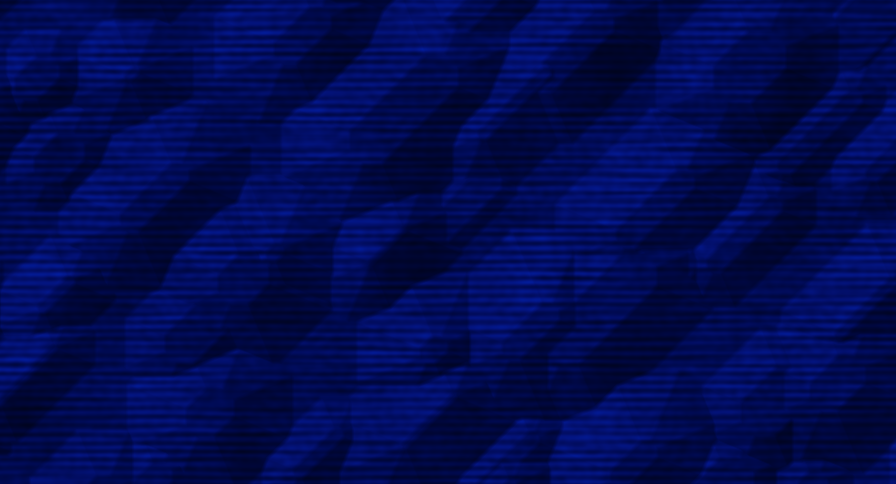
This background is drawn by a WebGL 1 fragment shader. Its source:

```glsl
precision highp float;
// Dark blue faceted relief under fine horizontal scanlines.
// Stretched octagonal pyramids are merged above a flat floor, lit from
// the upper left by their slope, then tinted with a blue ramp.

uniform vec2 u_resolution;

#define CELLS 4.3          // pyramids per canvas height
#define STRETCH 0.42       // longest half ridge, in cells
#define HEIGHT_RANGE 0.56  // spread of the peak heights, in cells
#define PLATEAU 0.24       // widest flat top, in cells
#define FLOOR_LEVEL -0.26  // height of the flat valleys, in cells
#define EDGE_SOFTNESS 0.020
#define BASE_BLUE 0.315
#define RELIEF 0.102
#define MOTTLE 0.09
#define SCANLINES 56.0     // lines per canvas height
#define SCAN_DEPTH 0.19
#define GRAIN 0.34

const vec2 RIDGE_DIR = vec2(0.7071, 0.7071);
const vec2 LIGHT_DIR = vec2(-0.7071, 0.7071);

vec2 hash2(vec2 p) {
  vec3 q = fract(p.xyx * vec3(0.1031, 0.1030, 0.0973));
  q += dot(q, q.yzx + 33.33);
  return fract((q.xx + q.yz) * q.zy);
}

float gradientDot(vec2 corner, vec2 p) {
  return dot(hash2(corner + 71.0) * 2.0 - 1.0, p - corner);
}

float gradientNoise(vec2 p) {
  vec2 i = floor(p);
  vec2 f = p - i;
  vec2 u = f * f * f * (f * (f * 6.0 - 15.0) + 10.0);
  float low = mix(gradientDot(i, p), gradientDot(i + vec2(1.0, 0.0), p), u.x);
  float high = mix(gradientDot(i + vec2(0.0, 1.0), p),
                   gradientDot(i + vec2(1.0, 1.0), p), u.x);
  return mix(low, high, u.y);
}

float octagonDistance(vec2 p) {
  p = abs(p);
  return max(max(p.x, p.y), (p.x + p.y) * 0.7071);
}

// Highest of the floor and the scattered, diagonally stretched pyramids
float reliefHeight(vec2 p) {
  vec2 cell = floor(p);
  float height = FLOOR_LEVEL;
  for (int y = -2; y <= 2; y++) {
    for (int x = -2; x <= 2; x++) {
      vec2 id = cell + vec2(float(x), float(y));
      vec2 shape = hash2(id + 19.0);
      vec2 d = p - id - hash2(id + 5.0);
      float halfRidge = STRETCH * shape.x;
      d -= RIDGE_DIR * clamp(dot(d, RIDGE_DIR), -halfRidge, halfRidge);
      float flatTop = PLATEAU * fract(shape.x * 7.3 + shape.y);
      height = max(height, HEIGHT_RANGE * shape.y - max(octagonDistance(d), flatTop));
    }
  }
  return height;
}

void main() {
  vec2 uv = gl_FragCoord.xy / u_resolution.y;
  vec2 p = uv * CELLS + 20.0;

  // Slope along the light direction gives the facet shade
  vec2 offset = LIGHT_DIR * EDGE_SOFTNESS;
  float shade = (reliefHeight(p - offset) - reliefHeight(p + offset))
              / (2.0 * EDGE_SOFTNESS);

  // Broad tonal drift
  float mottle = gradientNoise(uv * 4.0 + 8.0) + 0.6 * gradientNoise(uv * 13.0 + 3.0);
  float blue = BASE_BLUE + RELIEF * shade + MOTTLE * mottle;

  // Scanlines of uneven spacing and strength, with streaks and short grain
  float strength = 0.9 + 0.9 * gradientNoise(vec2(uv.x * 3.0, uv.y * 23.0));
  float drift = 0.35 * gradientNoise(vec2(uv.x * 1.5, uv.y * 17.0) + 60.0);
  float scan = SCAN_DEPTH * strength * sin(6.2832 * (SCANLINES * uv.y + drift));
  float streak = gradientNoise(vec2(uv.x * 6.0, uv.y * SCANLINES * 1.7) + 40.0)
               + 0.6 * gradientNoise(vec2(uv.x * 45.0, uv.y * SCANLINES) + 90.0);
  blue = max(blue * (1.0 + scan + GRAIN * streak), 0.08);

  // Blue ramp: green rises with the square of the tone
  float green = 0.012 + 0.27 * blue * blue;
  float red = 0.01 * smoothstep(0.3, 0.45, blue);
  gl_FragColor = vec4(red, green, blue, 1.0);
}
```
